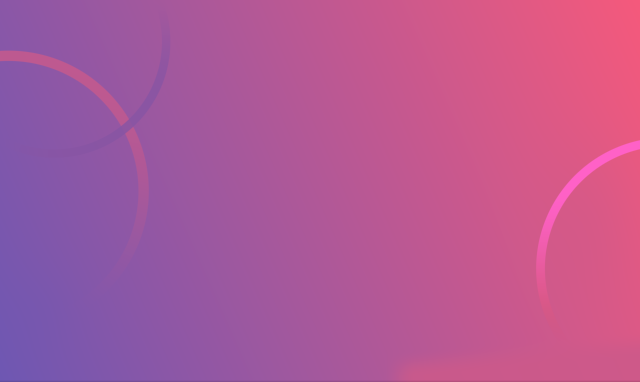
Give the GLSL for this background, as a Shadertoy shader.

```glsl
const vec3 INDIGO = vec3(0.43, 0.34, 0.70);
const vec3 CORAL = vec3(0.96, 0.35, 0.485);
const vec3 ROSE = vec3(0.80, 0.35, 0.54);
const vec3 PLUM = vec3(0.53, 0.33, 0.64);
const vec3 MAGENTA = vec3(1.00, 0.38, 0.78);

// Coverage of a circular band with edges one pixel soft
float ring(vec2 p, vec2 center, float radius, float halfWidth, float pixel) {
    float d = abs(length(p - center) - radius) - halfWidth;
    return 1.0 - smoothstep(-0.5 * pixel, 0.5 * pixel, d);
}

// Soft elliptical spot, 1 at its center
float glow(vec2 p, vec2 center, vec2 size) {
    vec2 q = (p - center) / size;
    return exp(-dot(q, q));
}

// Diagonal blend from the lower left to the upper right corner
vec3 backdrop(vec2 uv, vec3 low, vec3 high) {
    return mix(low, high, dot(uv, vec2(0.79, 0.21)));
}

// Blurred band along the bottom, rising to the right
float bottomWash(vec2 p, float start, float blur) {
    float top = 0.045 + 0.085 * (p.x - start);
    float rise = smoothstep(start - 0.03, start + 0.06, p.x);
    return rise * (1.0 - smoothstep(top - blur, top + blur, p.y));
}

void mainImage(out vec4 fragColor, in vec2 fragCoord) {
    vec2 uv = fragCoord / iResolution.xy;
    vec2 p = fragCoord / iResolution.y;
    float pixel = 1.5 / iResolution.y;

    // Background and soft spots
    vec3 color = backdrop(uv, INDIGO, CORAL);
    color = mix(color, INDIGO, 0.15 * glow(p, vec2(0.10, 0.19), vec2(0.10)));
    color = mix(color, ROSE, 0.35 * glow(p, vec2(1.53, 0.40), vec2(0.12, 0.2)));
    color = mix(color, ROSE, 0.85 * bottomWash(p, 1.03, 0.035));

    // Rose ring, fading downwards
    float roseFade = 0.78 * smoothstep(0.17, 0.85, p.y);
    color = mix(color, ROSE, roseFade * ring(p, vec2(0.022, 0.5), 0.354, 0.0135, pixel));

    // Plum ring, strongest at its lower right
    vec2 plumCenter = vec2(0.142, 0.891);
    float facing = dot(normalize(p - plumCenter), normalize(vec2(0.65, -0.76)));
    float plumFade = 0.85 * smoothstep(0.3, 1.0, facing);
    color = mix(color, PLUM, plumFade * ring(p, plumCenter, 0.293, 0.011, pixel));

    // Magenta ring, turning coral and vanishing downwards
    vec3 tint = mix(vec3(0.84, 0.34, 0.50), MAGENTA, smoothstep(0.12, 0.52, p.y));
    float tintFade = smoothstep(0.09, 0.25, p.y);
    color = mix(color, tint, tintFade * ring(p, vec2(1.747, 0.297), 0.332, 0.0115, pixel));

    // Thin shade at the lower edge
    color *= 1.0 - 0.12 * (1.0 - smoothstep(0.0, 0.006, p.y));

    fragColor = vec4(color, 1.0);
}
```
